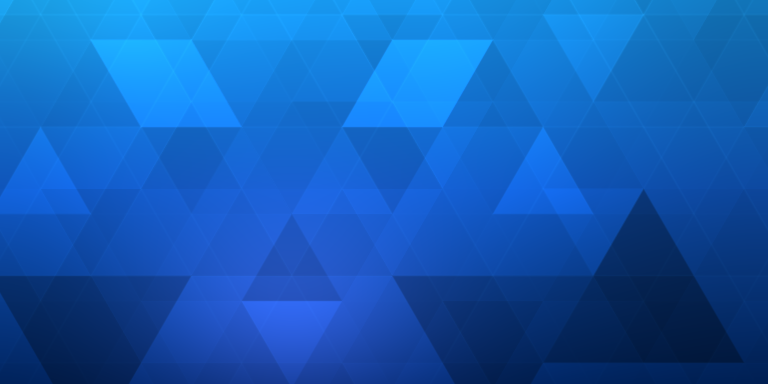
Give the GLSL for this background, as a Shadertoy shader.

```glsl
// Blue gradient covered by two overlapping lattices of translucent triangles.

const float ROW = 0.8660254;               // row height of a unit triangle
const float SIDE = 0.2617;                 // triangle side, in canvas heights
const vec2 ANCHOR = vec2(0.760, 0.896);    // a lattice vertex on the canvas
const float SHIFT = 0.615;                 // drop of the second lattice

float hash(vec3 p) {
    p = fract(p * vec3(0.1031, 0.1030, 0.0973));
    p += dot(p, p.yzx + 33.33);
    return fract((p.x + p.y) * p.z);
}

// Soft elliptical light
float glow(vec2 p, vec2 center, vec2 radius) {
    vec2 d = (p - center) / radius;
    return exp(-dot(d, d));
}

// Triangle hanging below its apex; a negative size points it downward
float triangle(vec2 q, vec2 apex, float size, float soft) {
    vec2 d = q - apex;
    float depth = -d.y * sign(size);
    float edge = max(abs(d.x) * ROW - depth * 0.5, depth - abs(size) * ROW);
    return 1.0 - smoothstep(-soft, soft, edge);
}

// Coordinates along the three line directions of the lattice
vec3 latticeAxes(vec2 q) {
    float row = q.y / ROW;
    return vec3(row, q.x - row * 0.5, q.x + row * 0.5);
}

// Random tint of each small triangle, from -0.5 to 0.5
float facetTint(vec2 q, float seed) {
    return hash(floor(latticeAxes(q)) + 40.0 + seed) - 0.5;
}

// Thin seams whose strength varies from line to line
float seams(vec2 q, float width, float seed) {
    vec3 axes = latticeAxes(q);
    vec3 id = floor(axes + 0.5);
    vec3 dist = abs(axes - id) * ROW;
    float light = 0.0;
    for (int i = 0; i < 3; i++) {
        float strength = hash(vec3(id[i] + 50.0, float(i) + 7.0, seed));
        light += strength * (1.0 - smoothstep(0.0, width, dist[i]));
    }
    return light;
}

// Vertical gradient with side shade and colored light
vec3 backdrop(vec2 p) {
    vec3 navy = vec3(0.0, 0.155, 0.41);
    vec3 royal = vec3(0.065, 0.36, 0.80);
    vec3 azure = vec3(0.09, 0.60, 0.95);
    vec3 color = mix(navy, royal, clamp(p.y * 2.0, 0.0, 1.0));
    color = mix(color, azure, clamp(p.y * 2.0 - 1.0, 0.0, 1.0));
    color *= 1.0 - 0.23 * smoothstep(1.1, 2.0, p.x);
    color *= 1.0 - 0.10 * (1.0 - smoothstep(0.0, 0.4, p.x));
    color += vec3(0.14, 0.12, 0.26) * glow(p, vec2(0.76, 0.20), vec2(0.38, 0.30));
    color += vec3(0.02, 0.08, 0.04) * glow(p, vec2(0.15, 1.0), vec2(0.45, 0.22));
    return color;
}

// Large facets; the mirrored coordinate m makes the symmetric pairs
float facetGain(vec2 q, float soft) {
    vec2 m = vec2(abs(q.x), q.y);
    float gain = 0.0;
    // Upper band
    gain -= 0.06 * triangle(q, vec2(0.0, -2.0 * ROW), -2.0, soft);
    gain += 0.19 * triangle(m, vec2(1.0, 0.0), 1.0, soft);
    gain += 0.19 * triangle(m, vec2(1.5, -ROW), -1.0, soft);
    gain -= 0.07 * triangle(m, vec2(2.0, 0.0), 1.0, soft);
    gain += 0.12 * triangle(q, vec2(3.0, -SHIFT), -1.0, soft);
    // Middle band
    gain -= 0.08 * triangle(m, vec2(1.0, -2.0 * ROW), -1.0, soft);
    gain += 0.16 * triangle(m, vec2(2.5, -ROW), 1.0, soft);
    gain += 0.12 * triangle(q, vec2(3.0, -SHIFT - 2.0 * ROW), -1.0, soft);
    // Lower band
    gain -= 0.12 * triangle(q, vec2(0.0, -2.0 * ROW), 1.0, soft);
    gain += 0.10 * triangle(q, vec2(0.0, -4.0 * ROW), -1.0, soft);
    gain -= 0.22 * triangle(m, vec2(2.0, -SHIFT - 4.0 * ROW), -2.0, soft);
    gain -= 0.32 * triangle(q, vec2(3.5, -SHIFT - ROW), 2.0, soft);
    return gain;
}

vec3 shade(vec2 p, float pixel) {
    vec2 q = (p - ANCHOR) / SIDE;
    vec2 lower = q + vec2(0.0, SHIFT);
    float soft = pixel / SIDE;
    float tint = facetTint(q, 3.0) + facetTint(lower, 11.0);
    float line = seams(q, soft + 0.008, 1.0) + seams(lower, soft + 0.008, 5.0);
    vec3 color = backdrop(p) * (1.0 + facetGain(q, soft) + 0.09 * tint);
    return color + vec3(0.012, 0.03, 0.035) * line * (0.3 + 0.7 * p.y);
}

void mainImage(out vec4 fragColor, in vec2 fragCoord) {
    float pixel = 1.0 / iResolution.y;
    vec3 color = vec3(0.0);
    // Four samples per pixel smooth the facet borders
    for (int i = 0; i < 4; i++) {
        vec2 offset = vec2(float(i % 2), float(i / 2)) * 0.5 - 0.25;
        color += shade((fragCoord + offset) * pixel, pixel);
    }
    fragColor = vec4(clamp(color * 0.25, 0.0, 1.0), 1.0);
}
```
